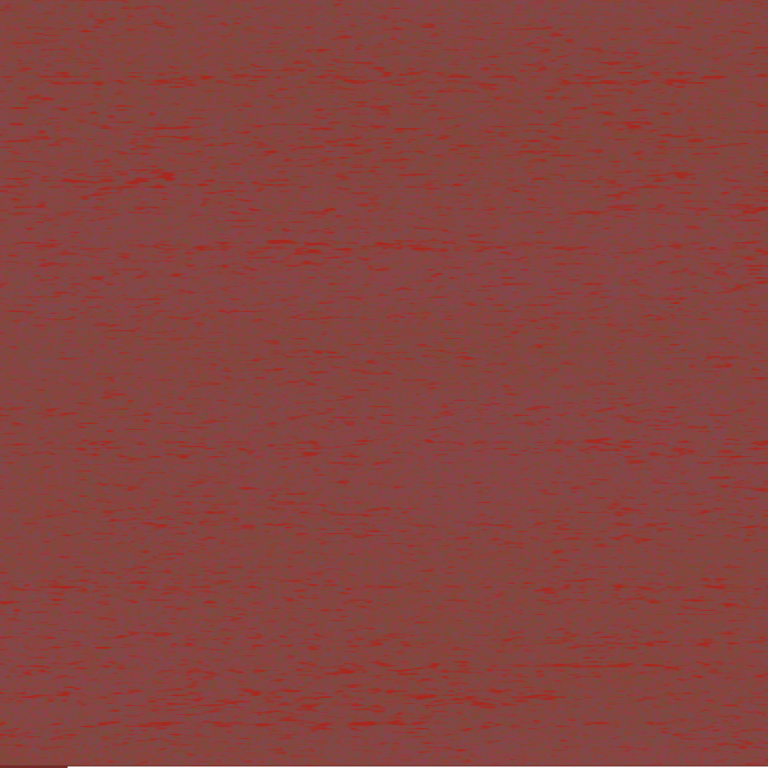
A WebGL 1 fragment shader for this texture:

```glsl
precision highp float;
// Brick-red woven cloth with fine mottled grain and faint broken horizontal red threads.
uniform vec2 u_resolution;

float hash(vec2 p) {
  return fract(sin(dot(p, vec2(127.1, 311.7))) * 43758.5453);
}

float noise(vec2 p) {
  vec2 cell = floor(p);
  vec2 f = fract(p);
  f = f * f * (3.0 - 2.0 * f);
  float low = mix(hash(cell), hash(cell + vec2(1.0, 0.0)), f.x);
  float high = mix(hash(cell + vec2(0.0, 1.0)), hash(cell + vec2(1.0, 1.0)), f.x);
  return mix(low, high, f.y);
}

// Each row of cells slides sideways by its own amount, so no columns line up.
float rowNoise(vec2 p) {
  float row = floor(p.y);
  float f = smoothstep(0.0, 1.0, fract(p.y));
  float below = noise(vec2(p.x + 40.0 * hash(vec2(row, 2.0)), row));
  float above = noise(vec2(p.x + 40.0 * hash(vec2(row + 1.0, 2.0)), row + 1.0));
  return mix(below, above, f);
}

void main() {
  vec2 uv = gl_FragCoord.xy / u_resolution;

  // Fine grain: one field shifts brown to red, the other olive to mauve.
  float redGrain = rowNoise(uv * vec2(210.0, 390.0)) - 0.5;
  float mauveGrain = rowNoise(uv * vec2(250.0, 370.0) + 57.0) - 0.5;
  vec3 color = vec3(0.525, 0.272, 0.259);
  color += redGrain * vec3(0.095, -0.05, -0.02);
  color += mauveGrain * vec3(0.008, -0.015, 0.115);

  // Faint wide bands drift between warm brown and mauve.
  float drift = noise(vec2(uv.x * 1.5, uv.y * 11.0) + 9.0) - 0.5;
  float rowTone = noise(vec2(3.5, uv.y * 110.0)) - 0.5;
  color += drift * vec3(0.008, 0.0, 0.022) + rowTone * vec3(0.012, -0.005, -0.012);

  // Short soft threads gather in some rows and patches.
  float rowDensity = noise(vec2(7.5, uv.y * 120.0)) - 0.5;
  float bandDensity = noise(vec2(uv.x * 5.0, uv.y * 30.0) + 31.0) - 0.5;
  float streak = 0.55 * rowNoise(uv * vec2(52.0, 370.0) + 83.0);
  streak += 0.45 * rowNoise(uv * vec2(105.0, 390.0) + 141.0);
  streak += 0.26 * rowDensity + 0.16 * bandDensity + 0.12 * redGrain;
  float thread = smoothstep(0.55, 1.0, streak);
  color = mix(color, vec3(0.70, 0.12, 0.08), 0.8 * thread);

  // Selvedge: a dark line above a thin white edge that stops near the left.
  float soft = 0.7 / u_resolution.y;
  float darkEdge = 1.0 - smoothstep(0.0035 - soft, 0.0035 + soft, uv.y);
  float whiteEdge = 1.0 - smoothstep(0.002 - soft, 0.002 + soft, uv.y);
  whiteEdge *= smoothstep(0.088 - soft, 0.088 + soft, uv.x);
  color = mix(color, vec3(0.42, 0.13, 0.12), 0.7 * darkEdge);
  color = mix(color, vec3(1.0), whiteEdge);

  gl_FragColor = vec4(color, 1.0);
}
```
